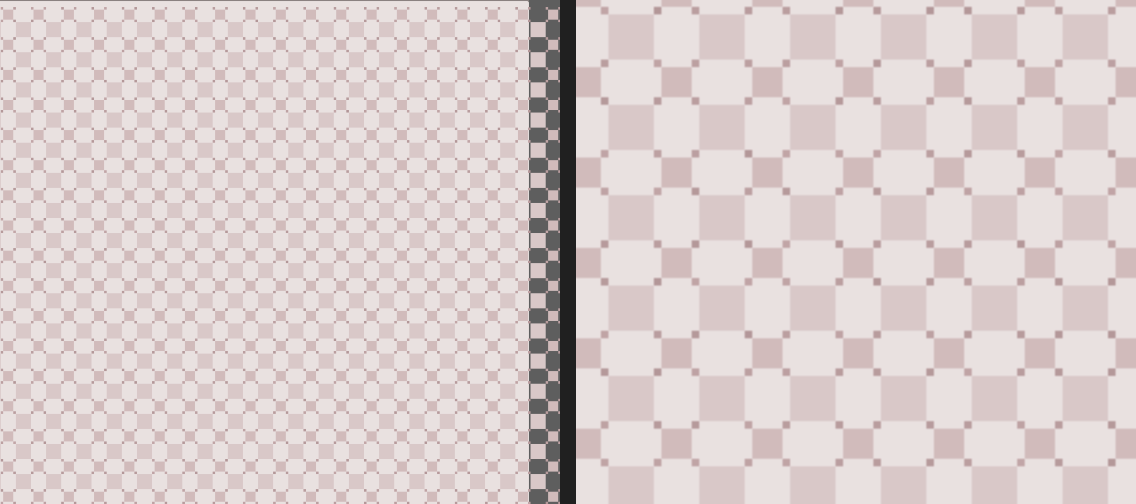
Left: the whole. Right: its middle third, enlarged.
Give the GLSL for this pattern, as a Shadertoy shader.

```glsl
// Lengths are fractions of the canvas height, measured from the top left.
const vec2 PERIOD = vec2(0.06007, 0.05978);
const vec2 FIRST_TILE = vec2(0.0164, 0.0290);   // centre of the first small tile
const float SMALL_HALF = 2.0 / 12.0;            // fractions of one period
const float LARGE_START = 3.0 / 12.0;
const float SOFTNESS = 0.018;
const float FIRST_LARGE_ROW = 0.020;            // no large tiles above this depth
const float PANEL_RIGHT = 1.0493;
const float PANEL_TOP = 0.0022;
const float PANEL_CORNER = 0.004;
const float DOT_VARIATION = 0.06;

const vec3 PANEL_COLOR = vec3(0.915, 0.882, 0.880);
const vec3 STRIP_COLOR = vec3(0.370);
const vec3 RULE_COLOR = vec3(0.540, 0.505, 0.500);
const vec3 LARGE_COLOR = vec3(0.850, 0.785, 0.785);
const vec3 SMALL_COLOR = vec3(0.820, 0.735, 0.735);
const vec3 DOT_COLOR = vec3(0.730, 0.620, 0.625);

// Integer hash giving a value from 0 to 1.
float hash(ivec2 cell) {
    uvec2 u = uvec2(cell) * uvec2(1597u, 3571u);
    uint n = (u.x ^ u.y) * 7919u;
    n = (n ^ (n >> 13)) * 65537u;
    n ^= n >> 11;
    return float(n & 1023u) / 1023.0;
}

// Signed distance to a panel open to the left and bottom, round at top right.
float panelDistance(vec2 p) {
    vec2 c = vec2(p.x - PANEL_RIGHT, PANEL_TOP - p.y) + PANEL_CORNER;
    return length(max(c, 0.0)) + min(max(c.x, c.y), 0.0) - PANEL_CORNER;
}

void mainImage(out vec4 fragColor, in vec2 fragCoord) {
    float pixel = 1.0 / iResolution.y;
    vec2 p = vec2(fragCoord.x, iResolution.y - fragCoord.y) * pixel;

    // Ground: pale panel, thin rule above it, dark strip beside it
    float strip = smoothstep(-0.5 * pixel, 0.5 * pixel, p.x - PANEL_RIGHT);
    float outside = smoothstep(-0.5 * pixel, 0.5 * pixel, panelDistance(p));
    vec3 color = mix(PANEL_COLOR, mix(RULE_COLOR, STRIP_COLOR, strip), outside);

    // Split each axis into small, joint and large bands
    vec2 grid = (p - FIRST_TILE) / PERIOD;
    vec2 offset = abs(fract(grid + 0.5) - 0.5);
    float blur = max(SOFTNESS, 0.5 * pixel / PERIOD.y);
    vec2 small = 1.0 - smoothstep(SMALL_HALF - blur, SMALL_HALF + blur, offset);
    vec2 large = smoothstep(LARGE_START - blur, LARGE_START + blur, offset);
    vec2 joint = clamp(1.0 - small - large, 0.0, 1.0);

    // Tiles where equal bands cross, with a dot at each corner joint
    color = mix(color, LARGE_COLOR, large.x * large.y * step(FIRST_LARGE_ROW, p.y));
    color = mix(color, SMALL_COLOR, small.x * small.y);
    float shade = DOT_VARIATION * (hash(ivec2(floor(grid * 2.0))) - 0.5);
    color = mix(color, DOT_COLOR + shade, joint.x * joint.y);

    fragColor = vec4(color, 1.0);
}
```
